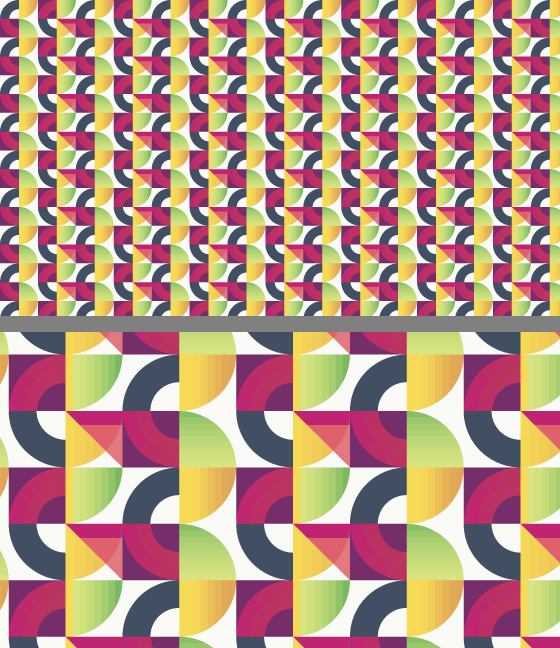
Top: the whole. Bottom: its middle third, enlarged.
Reproduce this pattern procedurally as a Shadertoy shader.

```glsl
// Geometric tiling of navy half rings, plum squares, and green and golden quarter discs.

const vec3 WHITE = vec3(0.98, 0.98, 0.97);
const vec3 NAVY = vec3(0.26, 0.31, 0.39);
const vec3 PLUM = vec3(0.46, 0.18, 0.41);
const vec3 MAGENTA = vec3(0.75, 0.14, 0.45);
const vec3 CRIMSON = vec3(0.73, 0.21, 0.37);
const vec3 YELLOW = vec3(0.97, 0.86, 0.34);
const vec3 ORANGE = vec3(0.88, 0.65, 0.34);
const vec3 LIME = vec3(0.86, 0.90, 0.51);
const vec3 GREEN = vec3(0.42, 0.70, 0.36);

// Flat colour steps, as in overlapping translucent strips
float bands(float t, float count) {
    return clamp((floor(t * count) + 0.5) / count, 0.0, 1.0);
}

// Quarter ring around a cell corner
vec3 navyArc(float radius) {
    return radius > 0.51 && radius < 1.0 ? NAVY : WHITE;
}

// Plum square crossed by a ring that fades from magenta to crimson
vec3 plumSquare(vec2 fromCorner, float radius) {
    if (radius < 0.5 || radius > 1.0) return PLUM;
    float turn = atan(fromCorner.y, fromCorner.x) / 1.5708;
    vec3 ring = mix(MAGENTA, CRIMSON, bands(turn, 4.0));
    return mix(ring, CRIMSON, radius < 0.75 ? 0.6 : 0.0);
}

// Golden quarter disc under a folded pink triangle
vec3 foldedTriangle(vec2 q, float radius) {
    if (q.x > q.y) {
        vec3 pink = mix(MAGENTA, vec3(0.87, 0.38, 0.42), step(0.25, q.y));
        return radius < 1.0 ? pink : mix(pink, WHITE, 0.15);
    }
    return radius < 1.0 ? mix(YELLOW, ORANGE, 0.7 * bands(q.x, 6.0)) : WHITE;
}

// Four columns by two rows of cells make one repeat; y points down
vec3 pattern(vec2 p) {
    vec2 q = fract(p);
    int column = int(mod(floor(p.x), 4.0));
    int row = int(mod(floor(p.y), 2.0));

    // Ring columns: each ring opens to the right and spans two cells
    if (column % 2 == 0) {
        vec2 fromCorner = vec2(1.0 - q.x, row == 0 ? 1.0 - q.y : q.y);
        float radius = length(fromCorner);
        bool isNavy = (column == 0) == (row == 0);
        return isNavy ? navyArc(radius) : plumSquare(fromCorner, radius);
    }

    // Disc columns: quarters rest on the left edge
    bool domed = column == 1 && row == 1;
    float radius = length(vec2(q.x, domed ? 1.0 - q.y : q.y));
    if (column == 3 && row == 1) return foldedTriangle(q, radius);
    if (radius > 1.0) return WHITE;
    if (domed) return mix(GREEN, LIME, sqrt(bands(q.y, 9.0)));
    float shade = bands(q.x, 8.0);
    if (column == 1) return mix(YELLOW, ORANGE, smoothstep(0.15, 0.95, shade));
    return q.x < 0.12 ? YELLOW : mix(LIME, GREEN, shade * shade);
}

void mainImage(out vec4 fragColor, in vec2 fragCoord) {
    // Average a 4 by 4 grid of samples to smooth every edge
    vec3 total = vec3(0.0);
    for (int i = 0; i < 16; i++) {
        vec2 offset = (vec2(i % 4, i / 4) + 0.5) / 4.0 - 0.5;
        vec2 uv = (fragCoord + offset) / iResolution.xy;
        total += pattern(vec2(uv.x, 1.0 - uv.y) * vec2(29.54, 16.8));
    }
    fragColor = vec4(total / 16.0, 1.0);
}
```
